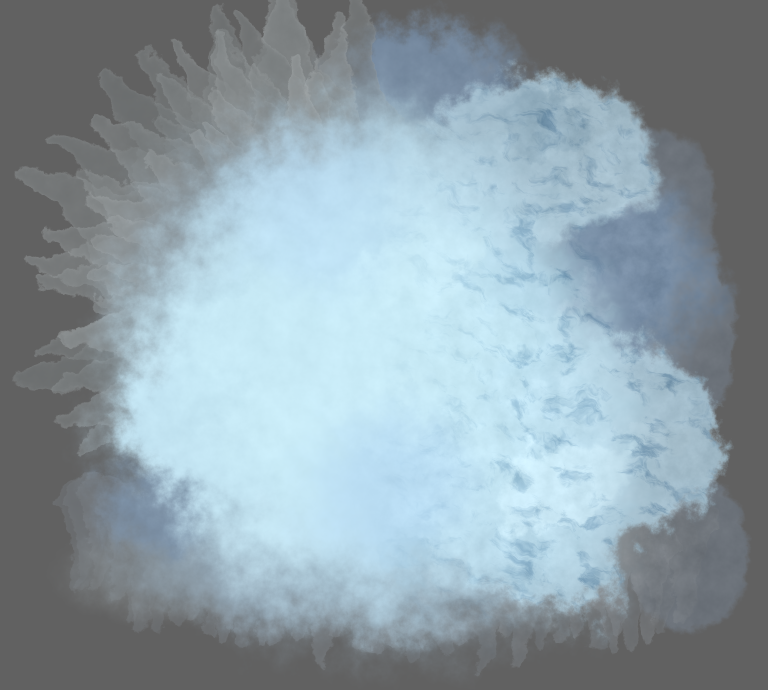
Write a Shadertoy shader that draws this background.

```glsl
// Pale blue powder cloud with ragged grey spikes on a flat grey ground.

float hash1(float n) { return fract(sin(n * 91.37) * 4373.5); }

vec2 gradientAt(vec2 cell) {
    float angle = 6.2832 * fract(sin(dot(cell, vec2(127.1, 311.7))) * 4375.5);
    return vec2(cos(angle), sin(angle));
}

float gradientNoise(vec2 p) {
    vec2 i = floor(p), f = fract(p);
    vec2 u = f * f * f * (f * (f * 6.0 - 15.0) + 10.0);
    vec2 e = vec2(0.0, 1.0);
    float low = mix(dot(gradientAt(i), f), dot(gradientAt(i + e.yx), f - e.yx), u.x);
    float high = mix(dot(gradientAt(i + e), f - e), dot(gradientAt(i + e.yy), f - e.yy), u.x);
    return mix(low, high, u.y);
}

float fbm(vec2 p) {
    float sum = 0.0, amp = 0.6;
    for (int k = 0; k < 5; k++) {
        sum += amp * gradientNoise(p);
        p = mat2(1.6, 1.2, -1.2, 1.6) * p + 7.3;
        amp *= 0.6;
    }
    return sum;
}

// Blends in a rounded patch; a higher power gives squarer corners
void layer(inout vec3 col, vec3 tint, vec2 p, vec2 center, vec2 radius,
           float power, float soft, float alpha) {
    vec2 q = pow(abs(p - center) / radius + 1e-4, vec2(power));
    float d = pow(q.x + q.y, 1.0 / power) - 1.0;
    col = mix(col, tint, alpha * (1.0 - smoothstep(-soft, soft * 0.5, d)));
}

// Translucent spike narrowing from root to tip, with a faint bright rim
void spike(inout vec3 col, vec3 tint, vec2 p, vec2 root, vec2 tip,
           float width, float alpha, float rim) {
    vec2 axis = tip - root;
    float h = clamp(dot(p - root, axis) / dot(axis, axis), 0.0, 1.0);
    float d = length(p - root - axis * h) - mix(width, 0.008, sqrt(h));
    float body = 1.0 - smoothstep(-0.002, 0.002, d);
    col = mix(col, tint, body * alpha) + rim * body * exp(-abs(d) * 350.0);
}

// Three overlapping rows of spikes, the outermost first
void radialSpikes(inout vec3 col, vec2 p, vec2 center) {
    for (int k = 0; k < 45; k++) {
        float id = float(k), row = floor(id / 15.0);
        float angle = mix(1.5, 3.75, (mod(id, 15.0) + hash1(id)) / 15.0);
        float notch = 0.09 * exp(-pow((angle - 3.2) / 0.1, 2.0));
        float reach = 0.41 + 0.075 * hash1(id + 40.0) - 0.055 * row - notch;
        float lean = angle + 0.2 * (hash1(id + 80.0) - 0.6);
        vec2 root = center + (reach - 0.17) * vec2(cos(angle), sin(angle));
        vec2 tip = center + reach * vec2(cos(lean), sin(lean));
        vec3 tint = vec3(0.49, 0.51, 0.515) + 0.03 * row + 0.08 * (hash1(id + 7.0) - 0.5);
        spike(col, tint, p, root, tip, 0.085, 0.55, 0.045);
    }
}

void bottomFringe(inout vec3 col, vec2 p) {
    for (int k = 0; k < 40; k++) {
        float id = float(k);
        float x = mix(0.11, 1.01, fract(id * 0.618));
        float tipY = 0.03 + 0.35 * (x - 0.62) * (x - 0.62) + 0.05 * hash1(id + 21.0);
        vec3 tint = vec3(0.47, 0.49, 0.51) + 0.06 * (hash1(id + 5.0) - 0.5);
        spike(col, tint, p, vec2(x + 0.01, tipY + 0.12), vec2(x, tipY), 0.042, 0.45, 0.012);
    }
}

// Scattered ragged dabs that break up the bright body
void dabs(inout vec3 col, vec2 p, float amount) {
    for (int k = 0; k < 40; k++) {
        float id = float(k);
        vec2 center = vec2(0.2 + 0.8 * hash1(id + 11.0), 0.15 + 0.7 * hash1(id + 57.0));
        vec2 size = vec2(0.06, 0.045) * (0.6 + hash1(id + 33.0));
        vec3 tint = col + 0.1 * (hash1(id + 91.0) - 0.55) * vec3(1.2, 1.0, 0.8);
        layer(col, tint, p, center, size, 2.0, 0.2, amount);
    }
}

void mainImage(out vec4 fragColor, in vec2 fragCoord) {
    vec2 p = fragCoord / iResolution.xy * vec2(1.113, 1.0);

    // Warped coordinates: gentle for spikes, ragged for cloud edges
    vec2 grain = vec2(fbm(p * 28.0), fbm(p * 28.0 + 31.0));
    vec2 billow = vec2(fbm(p * 7.0 + 5.0), fbm(p * 7.0 + 19.0));
    vec2 s = p + 0.016 * grain + 0.02 * billow;
    vec2 q = p + 0.042 * grain + 0.06 * billow;

    vec3 ash = vec3(0.49, 0.505, 0.51), slate = vec3(0.42, 0.445, 0.475);
    vec3 blue = vec3(0.47, 0.555, 0.65), haze = vec3(0.57, 0.65, 0.71);
    vec3 mist = vec3(0.66, 0.77, 0.83), pale = vec3(0.76, 0.89, 0.95);
    vec3 glow = vec3(0.79, 0.925, 0.97), sky = vec3(0.71, 0.85, 0.95);

    // Dim outer silhouette
    vec3 col = vec3(0.38);
    layer(col, slate, s, vec2(0.93, 0.67), vec2(0.11, 0.15), 2.5, 0.07, 1.0);
    layer(col, slate, s, vec2(0.98, 0.50), vec2(0.085, 0.13), 2.2, 0.07, 1.0);
    layer(col, slate, s, vec2(1.00, 0.20), vec2(0.085, 0.11), 2.2, 0.08, 1.0);
    layer(col, blue, q, vec2(0.61, 0.88), vec2(0.15, 0.09), 2.0, 0.4, 0.9);
    radialSpikes(col, s, vec2(0.478, 0.565));
    bottomFringe(col, s);
    layer(col, ash, s, vec2(0.25, 0.17), vec2(0.16, 0.075), 2.0, 0.4, 0.6);
    layer(col, ash, s, vec2(0.59, 0.45), vec2(0.39, 0.37), 3.5, 0.15, 0.7);

    // Blue shadows around the body
    layer(col, haze, q, vec2(0.56, 0.45), vec2(0.40, 0.38), 2.5, 0.36, 0.9);
    layer(col, haze, q, vec2(0.52, 0.20), vec2(0.36, 0.11), 2.4, 0.5, 0.8);
    layer(col, blue, q, vec2(0.92, 0.60), vec2(0.11, 0.14), 2.0, 0.5, 0.95);
    layer(col, blue, q, vec2(0.23, 0.265), vec2(0.09, 0.07), 2.0, 0.7, 0.8);

    // Light lobes on the right, then the bright body and core
    layer(col, mist, q, vec2(0.79, 0.77), vec2(0.16, 0.125), 2.5, 0.16, 0.88);
    layer(col, mist, q, vec2(0.89, 0.36), vec2(0.145, 0.15), 2.5, 0.12, 0.9);
    layer(col, mist, q, vec2(0.80, 0.25), vec2(0.12, 0.14), 2.5, 0.16, 0.95);
    layer(col, mist, q, vec2(0.54, 0.49), vec2(0.33, 0.37), 2.0, 0.32, 1.0);
    layer(col, pale, q, vec2(0.55, 0.46), vec2(0.32, 0.34), 2.0, 0.42, 1.0);
    layer(col, pale, q, vec2(0.34, 0.40), vec2(0.16, 0.14), 2.2, 0.3, 0.95);
    layer(col, pale, q, vec2(0.77, 0.32), vec2(0.16, 0.20), 2.2, 0.5, 0.75);
    layer(col, glow, q, vec2(0.49, 0.46), vec2(0.30, 0.26), 2.0, 0.6, 0.9);
    layer(col, sky, q, vec2(0.56, 0.29), vec2(0.12, 0.13), 2.0, 0.7, 0.7);
    layer(col, sky, q, vec2(0.45, 0.70), vec2(0.13, 0.13), 2.0, 0.7, 0.5);

    // Dabs, slanted flecks and powder, strongest on the right
    float light = smoothstep(0.5, 0.8, col.g);
    float right = smoothstep(0.5, 0.85, p.x);
    dabs(col, q, light * (0.2 + 0.8 * right));
    vec2 slant = vec2(p.x - 0.4 * p.y, p.y + 0.4 * p.x) + 0.05 * billow;
    float fleck = fbm(slant * vec2(17.0, 30.0));
    col -= light * right * vec3(0.2, 0.17, 0.13) * smoothstep(0.0, 0.5, fleck);
    float cover = smoothstep(0.39, 0.5, col.g);
    col += cover * ((0.03 + 0.06 * right) * grain.x + 0.02 * billow.y);
    fragColor = vec4(clamp(col, 0.0, 1.0), 1.0);
}
```
